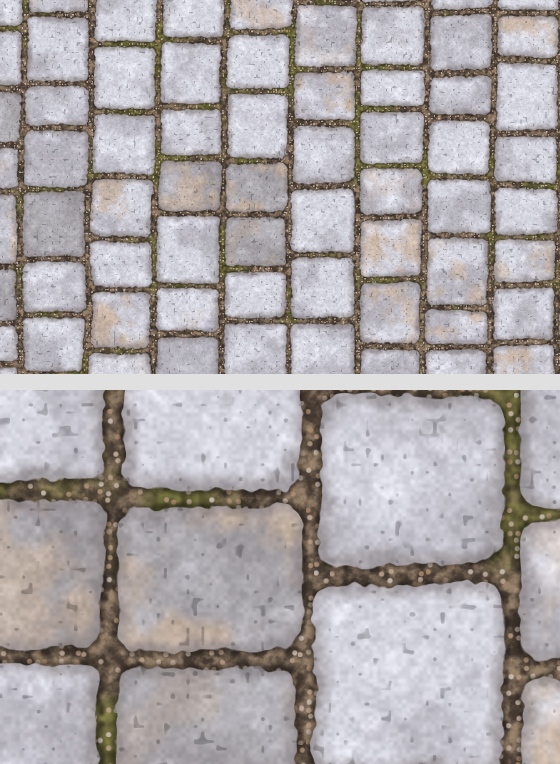
Top: the whole. Bottom: its middle third, enlarged.
This texture is drawn by a Shadertoy shader. Its source:

```glsl
// Weathered grey stone setts in upright columns with staggered, uneven courses.
// Each column jitters its cross joints; a noise-warped rounded box shapes every
// stone, over a bed of brown soil, moss and scattered grit.

float hash(vec2 p) {
    vec3 q = fract(vec3(p.xyx) * 0.1031);
    q += dot(q, q.yzx + 33.33);
    return fract((q.x + q.y) * q.z);
}

float noise(vec2 p) {
    vec2 i = floor(p), f = fract(p);
    f = f * f * (3.0 - 2.0 * f);
    return mix(mix(hash(i), hash(i + vec2(1, 0)), f.x),
               mix(hash(i + vec2(0, 1)), hash(i + vec2(1, 1)), f.x), f.y);
}

float fbm(vec2 p) {
    float sum = 0.0, amp = 0.5;
    for (int i = 0; i < 5; i++) {
        sum += amp * noise(p);
        p = mat2(1.6, 1.2, -1.2, 1.6) * p + 17.3;
        amp *= 0.5;
    }
    return sum / 0.97;
}

float roundBox(vec2 p, vec2 halfSize, float radius) {
    vec2 q = abs(p) - halfSize + radius;
    return length(max(q, 0.0)) + min(max(q.x, q.y), 0.0) - radius;
}

// Height of cross joint k in a column, in courses
float crossJoint(float column, float k) {
    return k + 0.36 * (hash(vec2(k + 41.0, column * 7.0 + 13.0)) - 0.5);
}

// Soil with moss patches and small pale or rusty grains
vec3 soilColor(vec2 p) {
    vec3 soil = mix(vec3(0.25, 0.21, 0.18), vec3(0.56, 0.48, 0.40),
                    smoothstep(0.25, 0.8, fbm(p * 120.0)));
    float moss = smoothstep(0.48, 0.68, fbm(p * 9.0 + 60.0));
    soil = mix(soil, vec3(0.36, 0.36, 0.18) * (0.6 + 0.8 * noise(p * 190.0)), 0.75 * moss);
    vec2 cell = floor(p * 140.0);
    float seed = hash(cell + 91.0);
    vec2 center = 0.3 + 0.4 * vec2(hash(cell + 5.0), hash(cell + 23.0));
    float grain = 1.0 - smoothstep(0.2, 0.45, length(fract(p * 140.0) - center));
    vec3 grainColor = mix(vec3(0.62, 0.49, 0.38), vec3(0.76, 0.72, 0.69), hash(cell + 57.0));
    return mix(soil, grainColor, grain * step(0.68, seed) * 0.85);
}

// d is the signed distance to the stone's edge, id its column and course
vec3 stoneColor(vec2 p, float d, vec2 id) {
    float tone = hash(id * 3.0 + 71.0);
    float cloud = fbm(p * 15.0 + id * 3.7);
    float light = smoothstep(0.25, 0.62, cloud + 0.26 * (tone - 0.4));
    vec3 color = mix(vec3(0.71, 0.70, 0.735), vec3(0.835, 0.835, 0.875), light);

    // A few darker stones, and rusty stains mostly towards the right
    float dark = step(0.91, hash(id * 5.0 + 19.0));
    color = mix(color, vec3(0.55, 0.53, 0.54), dark * (0.85 - 0.6 * cloud));
    float stained = smoothstep(0.55, 0.95, hash(id + 133.0) + 0.12 * (p.x - 0.75));
    float stain = smoothstep(0.42, 0.72, fbm(p * 18.0 + 31.0));
    color = mix(color, vec3(0.78, 0.68, 0.59), 0.75 * stain * stained);

    // Dirty worn rim, pale scuffs, fine grain and pits
    float rim = smoothstep(-0.017, 0.001, d + 0.018 * (fbm(p * 40.0 + 8.0) - 0.5));
    color = mix(color, vec3(0.54, 0.51, 0.52), 0.7 * rim);
    color += 0.05 * smoothstep(0.55, 0.75, fbm(p * 45.0 + 77.0));
    color *= 1.0 + 0.11 * (noise(p * 270.0) - 0.5) + 0.09 * (noise(p * 120.0) - 0.5);
    return color * (1.0 - 0.22 * smoothstep(0.82, 0.95, noise(p * 150.0 + 40.0)));
}

void mainImage(out vec4 fragColor, in vec2 fragCoord) {
    float pixel = 1.0 / iResolution.y;
    vec2 p = fragCoord * pixel;

    // Slightly leaning, wavering columns
    vec2 waver = vec2(noise(p * 5.0), noise(p * 6.0 + 37.0)) - 0.5;
    vec2 w = p + 0.011 * waver;
    w.x -= 0.059 + 0.012 * (p.y - 0.5);
    float columnWidth = 0.1797;
    float column = floor(w.x / columnWidth);

    // Courses with their own pitch and offset in every column
    float pitch = 0.147 + 0.018 * hash(vec2(column + 12.0, 3.0));
    float v = w.y / pitch + hash(vec2(column + 25.0, 8.0));
    float course = floor(v);
    if (v < crossJoint(column, course)) course -= 1.0;
    else if (v > crossJoint(column, course + 1.0)) course += 1.0;
    float low = crossJoint(column, course);
    float high = crossJoint(column, course + 1.0);
    vec2 id = vec2(column + 20.0, course + 30.0);

    // Stone outline: uneven size, slight twist and chipped edges
    vec2 local = vec2(w.x - (column + 0.5) * columnWidth, (v - 0.5 * (low + high)) * pitch);
    float twist = 0.035 * (hash(id + 201.0) - 0.5);
    local += twist * vec2(-local.y, local.x);
    vec2 gap = 0.0065 + 0.0035 * vec2(hash(id + 7.0), hash(id + 15.0));
    vec2 halfSize = 0.5 * vec2(columnWidth, (high - low) * pitch) - gap;
    float d = roundBox(local, halfSize, 0.011 + 0.009 * hash(id + 29.0));
    d += 0.008 * (fbm(p * 32.0) - 0.5) + 0.0045 * (noise(p * 130.0) - 0.5);

    // Contact shadow in the joints, then the stone on top
    vec3 soil = soilColor(p) * mix(0.72, 1.08, smoothstep(0.0, 0.007, d));
    float cover = 1.0 - smoothstep(-pixel, pixel, d);
    fragColor = vec4(mix(soil, stoneColor(p, d, id), cover), 1.0);
}
```
